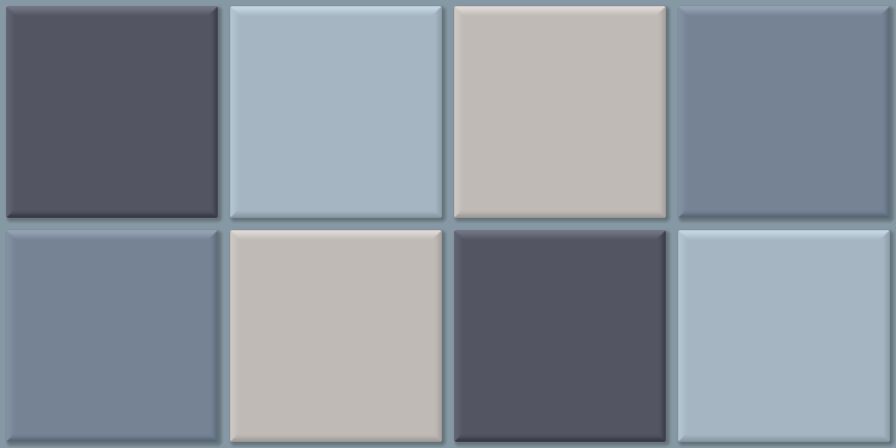
Reproduce this pattern procedurally as a WebGL 1 fragment shader.

```glsl
precision highp float;
uniform vec2 u_resolution;

float boxDistance(vec2 p, float halfSize, float radius) {
  vec2 q = abs(p) - halfSize + radius;
  return length(max(q, 0.0)) + min(max(q.x, q.y), 0.0) - radius;
}

// Four glazes; the lower row is a reshuffled upper row
vec3 glazeColor(vec2 cell) {
  float upperIndex = cell.x;
  float lowerIndex = cell.x < 1.5 ? 3.0 - cell.x : cell.x - 2.0;
  float index = cell.y > 0.5 ? upperIndex : lowerIndex;
  if (index < 0.5) return vec3(0.328, 0.332, 0.388);
  if (index < 1.5) return vec3(0.648, 0.710, 0.762);
  if (index < 2.5) return vec3(0.750, 0.728, 0.714);
  return vec3(0.460, 0.512, 0.580);
}

// Light from the upper left on mitred sides
float bevelLight(vec2 p) {
  float sideLight = p.x < 0.0 ? 0.055 : -0.085;
  float endLight = p.y > 0.0 ? 0.125 : -0.115;
  float mitre = smoothstep(-0.008, 0.008, abs(p.x) - abs(p.y));
  return mix(endLight, sideLight, mitre);
}

void main() {
  vec2 grid = gl_FragCoord.xy / u_resolution * vec2(4.0, 2.0);
  vec2 cell = floor(grid);
  vec2 p = fract(grid) - 0.5;
  float pixel = 2.0 / u_resolution.y;
  float edge = boxDistance(p, 0.472, 0.008);

  // Grout with the tile's soft shadow
  float shadowEdge = boxDistance(p - vec2(0.010, -0.010), 0.472, 0.012);
  float shadow = 1.0 - smoothstep(-0.006, 0.020, shadowEdge);
  vec3 grout = mix(vec3(0.525, 0.595, 0.640), vec3(0.400, 0.455, 0.480), shadow);

  // Glazed face with a rounded bevel, narrower on the dark sides
  float light = bevelLight(p);
  float bevelWidth = light > 0.0 ? 0.050 : 0.034;
  float bevel = 1.0 - smoothstep(0.0, bevelWidth, -edge);
  vec3 tile = glazeColor(cell) + light * bevel;

  float coverage = 1.0 - smoothstep(-0.5 * pixel, 0.5 * pixel, edge);
  gl_FragColor = vec4(mix(grout, tile, coverage), 1.0);
}
```
